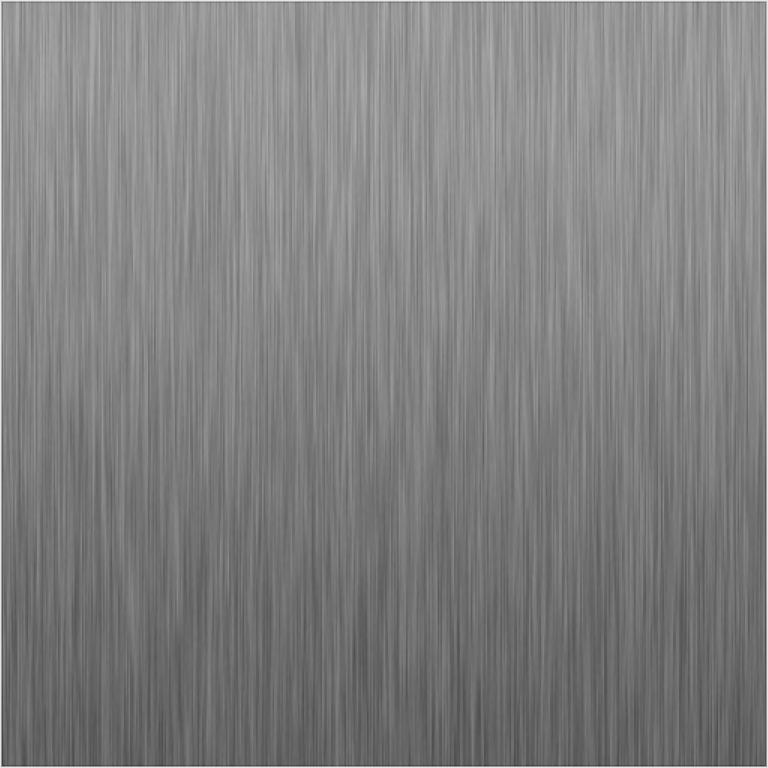
This texture is drawn by a WebGL 2 fragment shader. Its source:

```glsl
#version 300 es
precision highp float;
// Vertically brushed grey metal sheet, lighter at the top, with a thin pale rim.

uniform vec2 u_resolution;
out vec4 fragColor;

// Sheen from bottom to top
const float BOTTOM_GREY = 0.378;
const float TOP_GREY = 0.592;
const float SHEEN_START = -0.15;

// Streak layers: cells across and along the canvas, and contrast
const vec2 LONG_CELLS = vec2(512.0, 7.0);
const vec2 SHORT_CELLS = vec2(512.0, 18.0);
const vec2 WIDE_CELLS = vec2(250.0, 6.0);
const vec2 GRAIN_CELLS = vec2(512.0, 140.0);
const float LONG_CONTRAST = 0.105;
const float SHORT_CONTRAST = 0.075;
const float WIDE_CONTRAST = 0.050;
const float GRAIN_CONTRAST = 0.022;
const float COLUMN_SHIFT = 0.78;

// Rim
const float RIM_WIDTH = 1.0 / 512.0;
const float RIM_GREY = 0.90;
const float RIM_SHADOW = 0.10;

float hash(vec2 p) {
    return fract(sin(dot(p, vec2(12.9898, 78.233))) * 43758.5453);
}

// Smooth values along one column, shifted so that streak ends do not line up
float columnNoise(float column, float y, float seed) {
    y += 7.0 * hash(vec2(column, seed + 0.5));
    float cell = floor(y);
    float blend = smoothstep(0.0, 1.0, y - cell);
    float low = hash(vec2(column, cell + seed));
    float high = hash(vec2(column, cell + 1.0 + seed));
    return mix(low, high, blend);
}

// Streaks centred on zero, blended between neighbouring columns
float streaks(vec2 uv, vec2 cells, float seed) {
    vec2 p = uv * cells + vec2(COLUMN_SHIFT, 0.0);
    float column = floor(p.x);
    float blend = smoothstep(0.0, 1.0, p.x - column);
    float left = columnNoise(column, p.y, seed);
    float right = columnNoise(column + 1.0, p.y, seed);
    return mix(left, right, blend) - 0.5;
}

void main() {
    vec2 uv = gl_FragCoord.xy / u_resolution;
    float pixel = 1.0 / min(u_resolution.x, u_resolution.y);

    // Brushed surface
    float grey = mix(BOTTOM_GREY, TOP_GREY, smoothstep(SHEEN_START, 1.0, uv.y));
    grey += LONG_CONTRAST * streaks(uv, LONG_CELLS, 11.0);
    grey += SHORT_CONTRAST * streaks(uv, SHORT_CELLS, 47.0);
    grey += WIDE_CONTRAST * streaks(uv, WIDE_CELLS, 83.0);
    grey += GRAIN_CONTRAST * streaks(uv, GRAIN_CELLS, 131.0);

    // Pale rim with a faint shadow inside it
    vec2 inset = min(uv, 1.0 - uv);
    float edge = min(inset.x, inset.y);
    float rim = clamp((RIM_WIDTH - edge) / pixel + 0.5, 0.0, 1.0);
    float shadow = clamp((2.0 * RIM_WIDTH - edge) / pixel + 0.5, 0.0, 1.0);
    grey -= RIM_SHADOW * shadow;
    grey = mix(grey, RIM_GREY, rim);

    fragColor = vec4(vec3(grey), 1.0);
}
```
